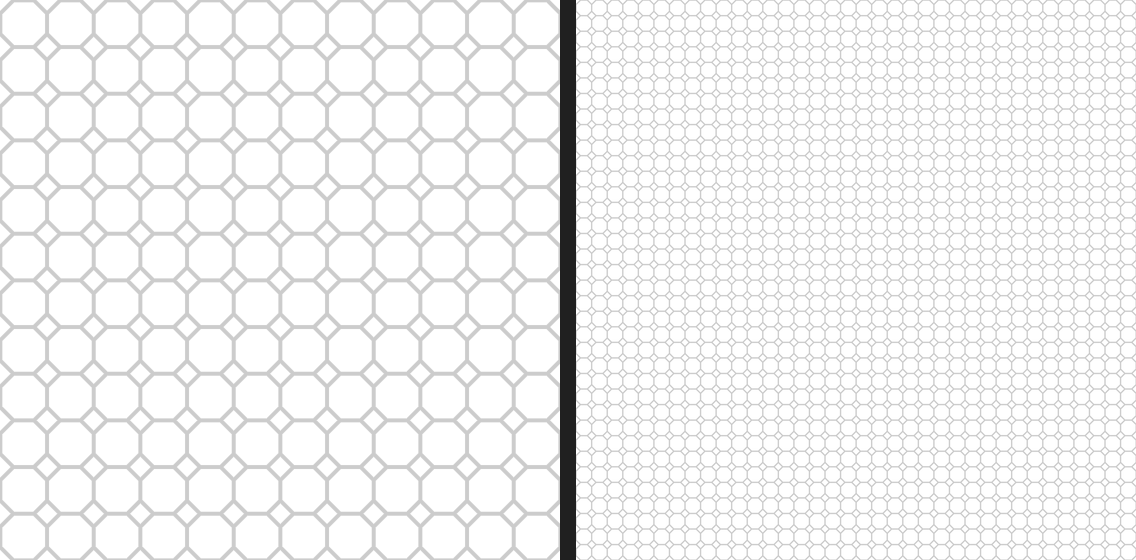
Left: one tile. Right: repeated 3 by 3.
Reproduce this pattern procedurally as a three.js fragment shader.

```glsl
// Truncated square tiling: a 12 by 12 grid of white octagons with small
// diamonds between their corners, outlined in light grey. Each cell is folded
// around a diamond centre and the distance to the nearest outline is shaded.

varying vec2 vUv;

// Distance to the outlines, in cells, with a diamond centred at the origin.
float outlineDistance(vec2 p) {
  vec2 q = abs(p);
  float diamond = (q.x + q.y - 0.28) * 0.7071;
  float straight = min(q.x, q.y);
  // The straight edges stop where they meet the diamond.
  return diamond < 0.0 ? -diamond : min(diamond, straight);
}

void main() {
  // Whole repeats, nudged slightly right and down.
  vec2 grid = vUv * 12.0 - vec2(0.008, -0.008);
  vec2 cell = fract(grid + 0.5) - 0.5;

  // Soft-edged line of constant width.
  float halfWidth = 0.0425;
  float softness = 0.015;
  float line = 1.0 - smoothstep(halfWidth - softness, halfWidth + softness, outlineDistance(cell));

  vec3 tileWhite = vec3(1.0);
  vec3 lineGrey = vec3(0.8);
  gl_FragColor = vec4(mix(tileWhite, lineGrey, line), 1.0);
}
```
